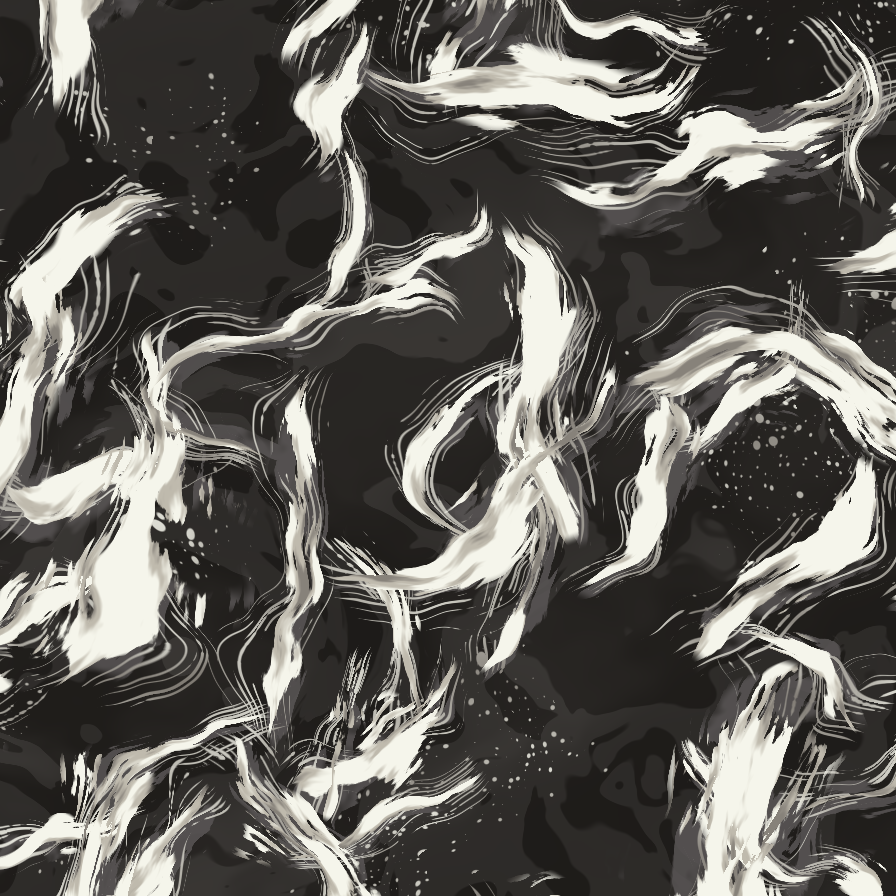
Reproduce this texture procedurally as a WebGL 1 fragment shader.

```glsl
precision highp float;
uniform vec2 u_resolution;

const vec3 BLACK = vec3(0.125, 0.116, 0.106);
const vec3 CHARCOAL = vec3(0.215, 0.205, 0.195);
const vec3 GREY = vec3(0.35, 0.335, 0.335);
const vec3 TAUPE = vec3(0.53, 0.51, 0.48);
const vec3 STONE = vec3(0.75, 0.73, 0.68);
const vec3 IVORY = vec3(0.96, 0.96, 0.92);

float hash(vec2 p) {
  vec3 q = fract(vec3(p.xyx) * 0.1031);
  q += dot(q, q.yzx + 33.33);
  return fract((q.x + q.y) * q.z);
}

float noise(vec2 p) {
  vec2 i = floor(p), f = fract(p);
  f = f * f * (3.0 - 2.0 * f);
  return mix(mix(hash(i), hash(i + vec2(1.0, 0.0)), f.x),
             mix(hash(i + vec2(0.0, 1.0)), hash(i + 1.0), f.x), f.y);
}

float fbm(vec2 p) {
  float sum = 0.0, amp = 0.5;
  for (int i = 0; i < 4; i++) {
    sum += amp * noise(p);
    p = mat2(1.6, 1.2, -1.2, 1.6) * p + 7.3;
    amp *= 0.5;
  }
  return sum / 0.9375;
}

// Straightens a bent, wavy stroke so that x runs along it
vec2 strokeFrame(vec2 p, float angle, float bend, float cell, float seed) {
  float c = cos(angle), s = sin(angle);
  vec2 q = vec2(c * p.x + s * p.y, c * p.y - s * p.x);
  float slope = 2.0 * bend * q.x;
  q.y -= bend * q.x * q.x + 0.06 * cell * sin(q.x * 5.5 / cell + seed);
  q.y /= sqrt(1.0 + slope * slope);
  return q;
}

// Tapered paint mark, torn by gaps and by streaks toward its dry end
float brush(vec2 q, float len, float width, float seed) {
  float u = q.x / len;
  float halfWidth = width * max(1.0 - u * u, 0.0) * (0.25 + 1.5 * noise(vec2(u * 3.5, seed)));
  float inside = 1.0 - abs(q.y) / max(halfWidth, 0.0005);
  float streak = noise(vec2(q.x * 18.0 + seed, q.y * 230.0));
  float grain = fbm(q * vec2(60.0, 210.0) + seed);
  float gap = noise(q * vec2(13.0, 62.0) + seed);
  float dry = 0.35 + 0.75 * smoothstep(-0.4, 0.8, u);
  float ink = inside * 0.95 + (streak + grain - 1.08) * 1.9 * dry + (gap - 0.55) * 1.5;
  float ends = 1.0 - smoothstep(0.88, 0.97, abs(u));
  return smoothstep(0.0, 0.18, ink) * smoothstep(-0.5, 0.0, inside) * ends;
}

// Bundle of broken hairlines that follow a stroke
float tress(vec2 q, float len, float width, float seed) {
  float u = q.x / len;
  float spread = width * (0.3 + 1.1 * noise(vec2(u * 1.8 + seed, 3.0)));
  float fibre = q.y / spread + 1.6 * (noise(vec2(u * 2.0, seed)) - 0.5);
  float lanes = fibre * 6.0, id = floor(lanes);
  float wander = 0.7 * (noise(vec2(u * 4.0 + seed, id * 7.0)) - 0.5);
  float d = abs(fract(lanes) - 0.5 - wander) * spread / 6.0;
  float run = noise(vec2(u * 4.5 + seed, id * 5.0 + 40.0)) + 0.25 * noise(vec2(u * 40.0, id + seed));
  float thick = min(0.012 * (run - 0.58), mix(0.0004, 0.0021, hash(vec2(id, seed))));
  thick -= 0.004 * (smoothstep(0.7, 1.3, abs(fibre)) + smoothstep(0.75, 1.0, abs(u)));
  return 1.0 - smoothstep(thick - 0.0009, thick + 0.0009, d);
}

// Strokes on a jittered grid: paint, hairlines, wash, tone of the paint
vec4 strokes(vec2 p, float cell, float density) {
  vec4 marks = vec4(0.0);
  vec2 home = floor(p / cell);
  for (int j = -1; j <= 1; j++) {
    for (int i = -1; i <= 1; i++) {
      vec2 id = home + vec2(float(i), float(j)) + 50.0;
      if (hash(id + 71.0) > density) continue;
      float seed = 90.0 * hash(id + 5.0);
      vec2 jitter = vec2(hash(id + 11.0), hash(id + 23.0)) - 0.5;
      vec2 center = (id - 49.5 + 0.6 * jitter) * cell;
      float angle = 1.1 + 2.8 * (hash(id + 37.0) - 0.5);
      float bend = 1.4 * (hash(id + 41.0) - 0.5) / cell;
      float len = cell * mix(0.65, 0.95, hash(id + 53.0));
      float width = cell * mix(0.07, 0.22, hash(id + 67.0));
      vec2 q = strokeFrame(p - center, angle, bend, cell, seed);
      float paint = brush(q, len, width, seed);
      if (paint > marks.x) marks.w = fbm(q * vec2(14.0, 55.0) + seed);
      marks.x = max(marks.x, paint);
      marks.y = max(marks.y, tress(q, len * 1.15, 0.22 * cell, seed));
      marks.z = max(marks.z, brush(q + 0.01, len, width * 1.3, seed + 4.0));
    }
  }
  return marks;
}

// Drops of mixed size, gathered in clusters
float splatter(vec2 p, float cell, float cluster) {
  vec2 id = floor(p / cell);
  vec2 offset = vec2(hash(id + 3.1), hash(id + 8.7)) - 0.5;
  float radius = cell * 0.3 * pow(hash(id + 15.3), 2.0);
  float d = length(p - (id + 0.5 + 0.4 * offset) * cell);
  float present = step(hash(id + 27.9), cluster);
  return present * (1.0 - smoothstep(radius - 0.001, radius + 0.001, d));
}

void main() {
  vec2 p = gl_FragCoord.xy / u_resolution;
  vec2 drift = vec2(fbm(p * 4.0), fbm(p * 4.0 + 19.0)) - 0.5;
  vec2 ripple = vec2(noise(p * 26.0), noise(p * 26.0 + 9.0)) - 0.5;

  // Black cloth with faint printed blotches and soft folds
  float blotch = fbm(p * 7.5 + drift * 5.0 + 31.0);
  float shape = smoothstep(0.51, 0.53, blotch) - smoothstep(0.68, 0.70, blotch);
  float folds = fbm(vec2(p.x * 2.0 + p.y, p.y * 5.0 - p.x * 2.0) + drift * 2.0);
  vec3 color = mix(BLACK, CHARCOAL, 0.7 * shape + 0.3 * smoothstep(0.45, 0.75, folds));
  color *= 0.88 + 0.2 * folds;

  // Large sweeps, smaller flicks and drops
  vec2 w = p + 0.11 * drift + 0.007 * ripple;
  vec4 sweeps = strokes(w, 0.25, 0.85);
  vec4 flicks = strokes(w + 0.37, 0.13, 0.4);
  float cluster = 0.75 * smoothstep(0.50, 0.72, fbm(p * 5.0 + 60.0));
  float drops = max(splatter(w, 0.010, cluster), splatter(w + 0.4, 0.026, cluster * 0.35));

  // Grey wash under hairlines, then pale paint in streaked tones
  float hair = max(max(sweeps.y, flicks.y), drops);
  float tone = flicks.x > sweeps.x ? flicks.w : sweeps.w;
  vec3 pale = mix(TAUPE, STONE, smoothstep(0.28, 0.40, tone));
  pale = mix(pale, IVORY, smoothstep(0.42, 0.54, tone));
  color = mix(color, GREY, 0.85 * max(sweeps.z, flicks.z) * smoothstep(0.4, 0.55, fbm(w * 13.0)));
  color = mix(color, mix(TAUPE, IVORY, noise(w * 20.0)), 0.9 * hair);
  color = mix(color, pale, max(sweeps.x, flicks.x));
  gl_FragColor = vec4(color, 1.0);
}
```
